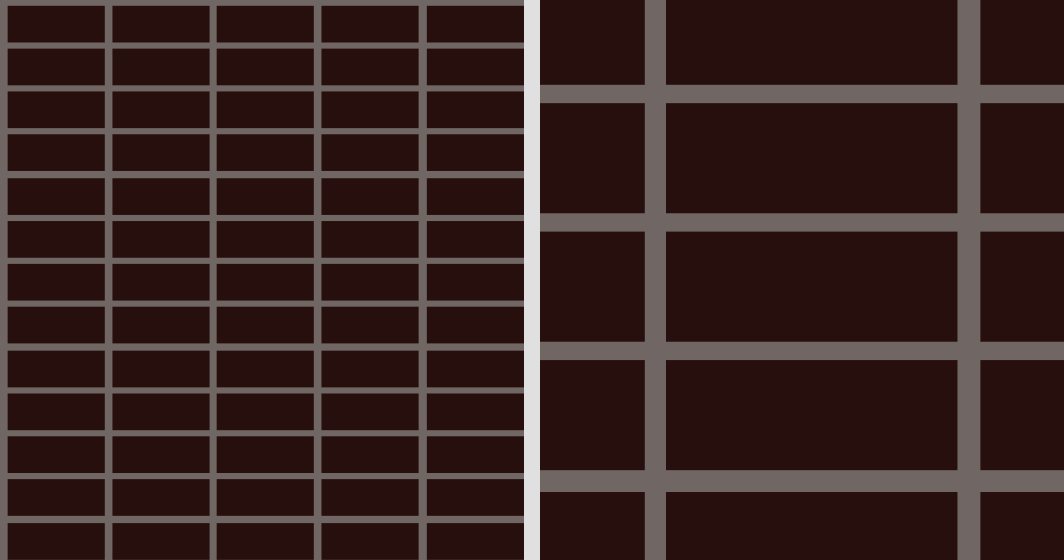
Left: the whole. Right: its middle third, enlarged.
Give the GLSL for this pattern, as a WebGL 1 fragment shader.

```glsl
precision highp float;
// Stack-bonded dark brown tiles in a flat grey grout grid, with slightly uneven joints.

uniform vec2 u_resolution;

const vec2 TILE_COUNT = vec2(5.0, 13.0);     // repeats across and down
const vec2 TILE_START = vec2(0.0729, 0.1346); // joint size, as a share of one cell
const vec2 TILE_SIZE = vec2(0.9271, 0.852);   // tile size, as a share of one cell
const float COLUMN_SHIFT = 0.0055;            // leftward shift of the inner columns
const float ROW_CREEP = 0.006;                // upward creep gained by every row
const float ROW_GROUP = 4.0;                  // rows between corrections of the creep
const float GROUP_STEP = 0.027;               // downward correction per group
const vec3 TILE_COLOR = vec3(0.15, 0.06, 0.05);
const vec3 GROUT_COLOR = vec3(0.44, 0.40, 0.39);

// Small offset of a tile within its cell, which varies the joint widths.
vec2 jointDrift(vec2 cell) {
  float innerColumn = step(1.5, cell.x) * step(cell.x, 3.5);
  float group = floor((cell.y + 0.5) / ROW_GROUP);
  return vec2(-COLUMN_SHIFT * innerColumn,
              GROUP_STEP * group - ROW_CREEP * cell.y);
}

// Smoothed coverage of the span from low to high on both axes.
float boxCoverage(vec2 p, vec2 low, vec2 high, vec2 pixel) {
  vec2 inside = min(p - low, high - p) / pixel;
  vec2 coverage = clamp(inside + 0.5, 0.0, 1.0);
  return coverage.x * coverage.y;
}

void main() {
  // Cells are counted from the upper left corner.
  vec2 uv = gl_FragCoord.xy / u_resolution;
  vec2 grid = vec2(uv.x, 1.0 - uv.y) * TILE_COUNT;
  vec2 cell = mod(floor(grid), TILE_COUNT);
  vec2 pixel = TILE_COUNT / u_resolution;

  // Tile over grout.
  vec2 low = TILE_START + jointDrift(cell);
  float tile = boxCoverage(fract(grid), low, low + TILE_SIZE, pixel);
  gl_FragColor = vec4(mix(GROUT_COLOR, TILE_COLOR, tile), 1.0);
}
```
